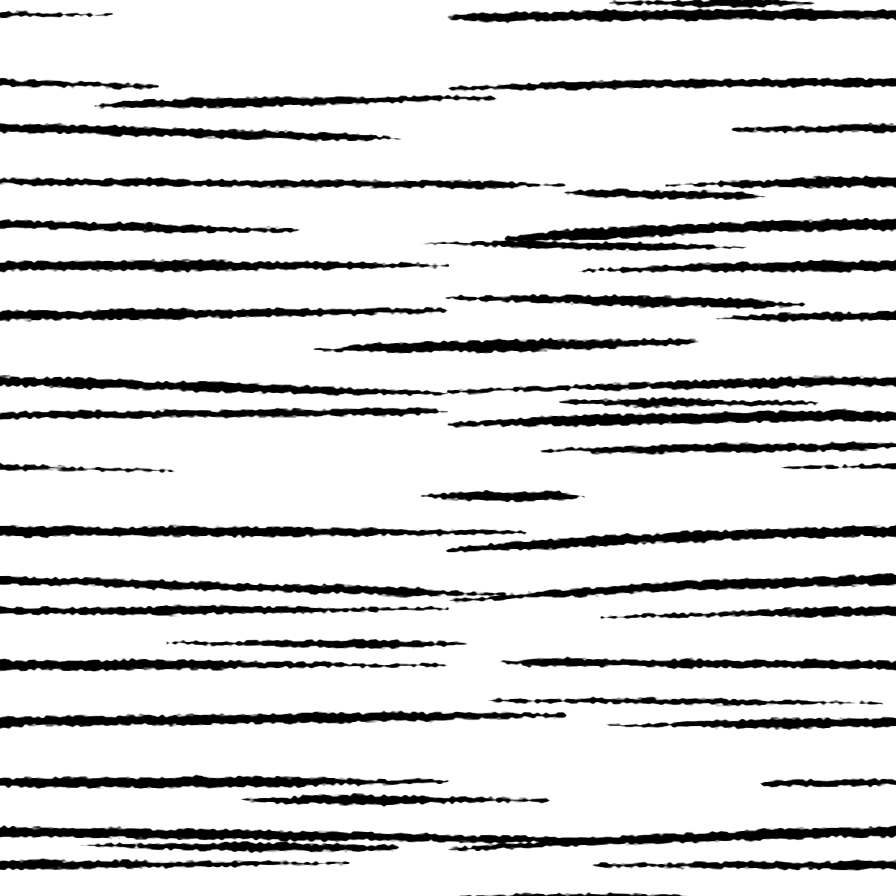
A WebGL 2 fragment shader for this pattern:

```glsl
#version 300 es
precision highp float;

uniform vec2 u_resolution;
out vec4 outColor;

const vec3 PAPER = vec3(1.0);
const vec3 INK = vec3(0.0);
const int ROWS = 18;
const float ROW_JITTER = 0.45;
const float SHORT_CHANCE = 0.78;
const float THIN = 0.0037;       // half widths of the stroke body
const float THICK = 0.0058;
const float SOFTNESS = 0.0012;
const float GRIT_DEPTH = 0.0034;
const vec2 GRIT_SCALE = vec2(210.0, 270.0);
const float SWELL_SCALE = 22.0;
const float WOBBLE = 0.0016;
const float TIP_ROUNDING = 0.008;
const float SEAM = 0.5;          // many long strokes stop here
const float SEAM_CHANCE = 0.4;

float hash(ivec2 cell) {
    uvec2 q = uvec2(cell + 4096) * uvec2(1597334673u, 3812015801u);
    uint n = (q.x ^ q.y) * 1597334673u;
    n = (n ^ (n >> 15)) * 2246822519u;
    n ^= n >> 13;
    return float(n >> 8) / 16777216.0;
}

float noise(vec2 p) {
    ivec2 c = ivec2(floor(p));
    vec2 f = fract(p);
    f = f * f * (3.0 - 2.0 * f);
    float low = mix(hash(c), hash(c + ivec2(1, 0)), f.x);
    float high = mix(hash(c + ivec2(0, 1)), hash(c + ivec2(1, 1)), f.x);
    return mix(low, high, f.y);
}

// Random value of one stroke, chosen by property index
float trait(int stroke, int index) {
    return hash(ivec2(stroke * 7 + 301, index * 13 + 57));
}

// Full width past the taper, thin and dry toward the tip
float taper(float fromTip, float reach, float dryness) {
    float body = mix(dryness, 1.0, smoothstep(0.0, reach, fromTip));
    return body * sqrt(clamp(fromTip / TIP_ROUNDING, 0.0, 1.0));
}

// Distance to a brush stroke spanning x = ends.x to ends.y
float brushStroke(vec2 p, vec2 ends, float centerY, int id) {
    vec2 tips = vec2(p.x - ends.x, ends.y - p.x);
    float span = min(ends.y - ends.x, 0.5);
    float leftReach = span * mix(0.1, 0.8, trait(id, 1));
    float rightReach = span * mix(0.1, 0.8, trait(id, 2));
    float leftDry = mix(0.08, 0.55, trait(id, 3));
    float rightDry = mix(0.08, 0.55, trait(id, 4));

    float swell = noise(vec2(p.x * SWELL_SCALE, float(id) * 3.0));
    float halfWidth = mix(THIN, THICK, trait(id, 5)) * mix(0.82, 1.18, swell);
    halfWidth *= taper(tips.x, leftReach, leftDry) * taper(tips.y, rightReach, rightDry);

    float wobble = noise(vec2(p.x * SWELL_SCALE * 1.7, float(id) * 3.0 + 1.0)) - 0.5;
    float d = abs(p.y - centerY - WOBBLE * wobble) - halfWidth;
    return max(d, -min(tips.x, tips.y));
}

// Two long strokes, one entering from each side at the same height
float longPair(vec2 p, float y, int id) {
    float leftEnd = mix(0.1, 0.72, trait(id, 6));
    float rightStart = mix(0.48, 0.88, trait(id, 7));
    if (trait(id, 8) < SEAM_CHANCE) leftEnd = SEAM;
    if (trait(id, 9) < SEAM_CHANCE) rightStart = SEAM;

    float u = p.x - 1.0;
    float leftY = y + p.x * mix(-0.045, 0.018, trait(id, 10));
    float rightY = y + u * mix(-0.008, 0.02, trait(id, 11)) - u * u * 0.07 * trait(id, 12);
    float left = brushStroke(p, vec2(-1.0, leftEnd), leftY, id);
    float right = brushStroke(p, vec2(rightStart, 2.0), rightY, id + 1);
    return min(left, right);
}

// One free stroke lying between two rows
float shortStroke(vec2 p, float y, int id) {
    float start = mix(0.08, 0.68, trait(id, 6));
    float extent = mix(0.17, 0.45, trait(id, 7));
    float slope = mix(-0.02, 0.02, trait(id, 8));
    float centerY = y + slope * (p.x - start - 0.5 * extent);
    return brushStroke(p, vec2(start, start + extent), centerY, id);
}

void main() {
    vec2 p = gl_FragCoord.xy / u_resolution;
    float pixel = 1.0 / min(u_resolution.x, u_resolution.y);

    float d = 1.0;
    for (int i = 0; i <= ROWS; i++) {
        int id = i * 3;
        float jitter = (trait(id, 0) - 0.5) * ROW_JITTER;
        float y = (float(i) + 0.5 + jitter) / float(ROWS);
        d = min(d, longPair(p, y, id));
        if (trait(id + 2, 9) < SHORT_CHANCE) {
            float between = (float(i) + 0.2 * (trait(id + 2, 0) - 0.5)) / float(ROWS);
            d = min(d, shortStroke(p, between, id + 2));
        }
    }

    // Ragged, dry edges
    d += (noise(p * GRIT_SCALE) - 0.5) * GRIT_DEPTH;
    float soft = max(SOFTNESS, 0.6 * pixel);
    float ink = 1.0 - smoothstep(-soft, soft, d);
    outColor = vec4(mix(PAPER, INK, ink), 1.0);
}
```
